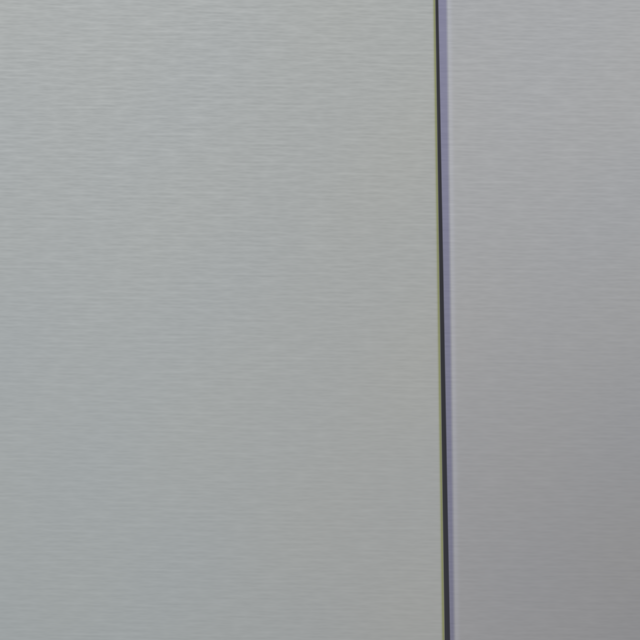
A three.js fragment shader for this texture:

```glsl
// Two brushed grey metal panels parted by a thin, slightly leaning seam.
// Soft corner gradients give the light; stretched cellular flecks and layered
// sines give the horizontal grain; smooth bands build the seam and its fringes.
varying vec2 vUv;

// Panel light at the corners
const vec3 LEFT_TOP = vec3(0.675, 0.690, 0.690);
const vec3 LEFT_BOTTOM = vec3(0.615, 0.636, 0.640);
const vec3 INNER_TOP = vec3(0.662, 0.674, 0.668);
const vec3 INNER_BOTTOM = vec3(0.612, 0.618, 0.612);
const vec3 RIGHT_TOP = vec3(0.655, 0.662, 0.668);
const vec3 RIGHT_BOTTOM = vec3(0.565, 0.565, 0.572);

// Seam: centre of the dark groove, half widths, colours
const float SEAM_TOP = 0.6825;
const float SEAM_BOTTOM = 0.6990;
const float GROOVE_TOP = 0.0022;
const float GROOVE_BOTTOM = 0.0042;
const float BEVEL_TOP = 0.0165;
const float BEVEL_BOTTOM = 0.0120;
const float SOFT = 0.0016;
const vec3 GROOVE = vec3(0.19, 0.19, 0.21);
const vec3 BEVEL = vec3(0.46, 0.46, 0.53);
const vec3 FRINGE = vec3(0.46, 0.48, 0.24);

// Grain
const vec2 FLECK_SCALE = vec2(26.0, 175.0);
const float FLECK_GAIN = 0.034;
const float LINE_GAIN = 0.007;
const float GRAIN_SLOPE = 0.012;
const float TAU = 6.28318;

vec2 hash2(vec2 p) {
  vec3 q = fract(p.xyx * vec3(0.1031, 0.1030, 0.0973));
  q += dot(q, q.yzx + 33.33);
  return fract((q.xx + q.yz) * q.zy);
}

// Distance to the nearest scattered point
float cellular(vec2 p) {
  vec2 cell = floor(p);
  vec2 f = fract(p);
  float nearest = 2.0;
  for (int y = -1; y <= 1; y++) {
    for (int x = -1; x <= 1; x++) {
      vec2 o = vec2(float(x), float(y));
      vec2 d = o + hash2(cell + o) - f;
      nearest = min(nearest, dot(d, d));
    }
  }
  return sqrt(nearest);
}

// Fine horizontal lines that drift in phase along their length
float brushedLines(vec2 p) {
  float sum = 0.0;
  for (int i = 0; i < 6; i++) {
    float k = float(i);
    float drift = sin(p.x * (7.0 + 3.7 * k) + p.y * (31.0 + 9.0 * k) + k * 2.1);
    sum += sin(TAU * p.y * (83.0 + 23.0 * k) + 1.6 * drift + k * k);
  }
  return sum / 3.0;
}

// Wide, faint patches of light
float clouding(vec2 p) {
  return sin(p.x * 9.0 + 2.0 * sin(p.y * 5.0)) * sin(p.y * 11.0 + p.x * 4.0)
       + 0.5 * sin(p.x * 23.0 - p.y * 17.0);
}

void main() {
  vec2 uv = vUv;
  float seam = mix(SEAM_BOTTOM, SEAM_TOP, uv.y);
  float d = uv.x - seam;

  // Panel light
  float across = smoothstep(0.15, 0.70, uv.x);
  vec3 leftPanel = mix(mix(LEFT_BOTTOM, INNER_BOTTOM, across),
                       mix(LEFT_TOP, INNER_TOP, across), uv.y);
  vec3 rightPanel = mix(RIGHT_BOTTOM, RIGHT_TOP, smoothstep(-0.1, 1.0, uv.y));
  rightPanel -= 0.10 * (uv.x - 0.85) * (1.0 - uv.y);
  vec3 color = mix(leftPanel, rightPanel, smoothstep(-SOFT, SOFT, d));

  // Brushed grain, clearest near the top
  vec2 g = vec2(uv.x, uv.y + GRAIN_SLOPE * uv.x);
  float fleck = cellular(g * FLECK_SCALE) - 0.46;
  float fine = cellular(g * FLECK_SCALE * vec2(2.7, 1.6) + 17.0) - 0.46;
  float clarity = mix(0.55, 1.0, smoothstep(0.2, 1.0, uv.y));
  clarity *= mix(1.0, 0.75, smoothstep(0.3, 0.9, uv.x));
  float grain = FLECK_GAIN * (fleck + 0.6 * fine) + LINE_GAIN * brushedLines(g);
  color += grain * clarity;
  color += clouding(uv) * vec3(0.002, 0.001, -0.001);

  // Pale lip to the right of the seam
  float bevelEdge = mix(BEVEL_BOTTOM, BEVEL_TOP, uv.y);
  float lip = (d - bevelEdge - 0.003) / 0.004;
  color += vec3(0.022, 0.022, 0.036) * exp(-lip * lip);

  // Bevel, groove and warm fringe
  float bevel = smoothstep(-SOFT, SOFT, d)
              * (1.0 - smoothstep(bevelEdge - 0.004, bevelEdge + 0.002, d));
  vec3 bevelColor = BEVEL + vec3(0.06, 0.06, 0.08) * uv.y + grain * 0.5;
  color = mix(color, bevelColor, bevel);
  float fringe = (d + mix(0.0060, 0.0035, uv.y)) / 0.0024;
  color = mix(color, FRINGE, 0.6 * exp(-fringe * fringe));
  float grooveHalf = mix(GROOVE_BOTTOM, GROOVE_TOP, uv.y);
  float groove = 1.0 - smoothstep(grooveHalf - SOFT, grooveHalf + SOFT, abs(d));
  color = mix(color, GROOVE, 0.95 * groove);

  gl_FragColor = vec4(color, 1.0);
}
```
